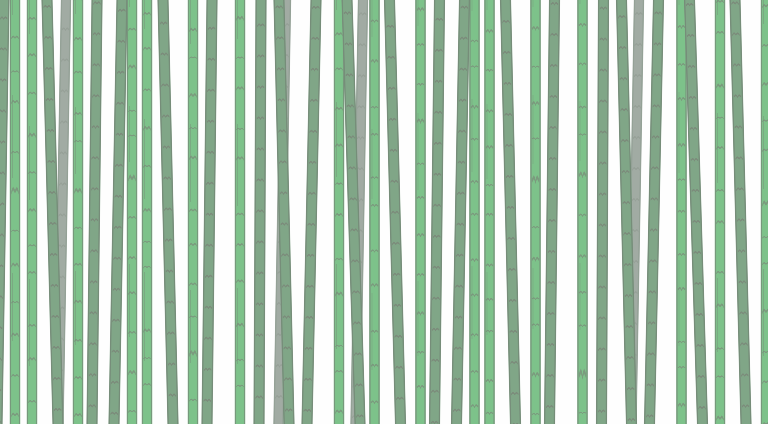
Give the GLSL for this pattern, as a Shadertoy shader.

```glsl
// Bamboo grove: upright bright canes, leaning dark canes and a few pale ones on white.

const float SPAN = 768.0;   // design units across the canvas
const vec3 PAPER  = vec3(0.995);
const vec3 BRIGHT = vec3(0.49, 0.76, 0.54);
const vec3 DARK   = vec3(0.50, 0.65, 0.53);
const vec3 PALE   = vec3(0.63, 0.67, 0.64);
const vec3 BARK   = vec3(0.46, 0.54, 0.47);
const vec3 NODE   = vec3(0.48, 0.52, 0.47);

// Cane layout within one repeat: top position, and drift from top to bottom
const float BRIGHT_X[7] = float[7](32.0, 78.0, 132.0, 147.0, 193.0, 240.0, 339.0);
const vec2 DARK_CANE[9] = vec2[9](
    vec2(47.0, 11.0), vec2(97.0, -5.0), vec2(122.0, -8.0),
    vec2(163.0, 10.0), vec2(212.0, -5.0), vec2(261.0, -2.0),
    vec2(279.0, 10.0), vec2(316.0, -9.0), vec2(347.0, 13.0));
const float PALE_X[4] = float[4](66.0, 286.0, 363.0, 639.0);

float hash(float n) {
    return fract(sin(n * 12.9898) * 43758.5);
}

// One-dimensional gradient noise
float gradientNoise(float x) {
    float i = floor(x), f = x - i;
    float a = (hash(i) * 2.0 - 1.0) * f;
    float b = (hash(i + 1.0) * 2.0 - 1.0) * (f - 1.0);
    return mix(a, b, f * f * (3.0 - 2.0 * f));
}

float cover(float d, float blur) {
    return 1.0 - smoothstep(-0.5 * blur, 0.5 * blur, d);
}

// Left edge of the k-th repeat; the gap widens slightly to the right
float repeatStart(float k) {
    return 342.5 * k + 1.5 * k * (k - 1.0);
}

// Paints one cane over base; dx is the distance across from its axis
vec3 cane(vec3 base, float dx, float y, float halfWidth, vec3 fill, float rimStrength,
          float pitch, float jitter, float seed, float blur) {
    float d = abs(dx) - halfWidth;
    if (d > blur) return base;

    // Two-humped joint marks, spaced along the cane
    float row = y / pitch + hash(seed) + jitter * gradientNoise(y / 60.0 + seed * 7.0);
    float along = (fract(row) - 0.5) * pitch;
    float hump = 1.6 * abs(sin(dx * 0.9));
    float mark = cover(abs(along - hump) - 0.9, blur) * cover(abs(dx) - 3.7, blur);
    vec3 col = mix(fill, NODE, mark * rimStrength * 0.85);

    // Broken shade line on the irregular canes
    float shade = cover(abs(dx + 2.5) - 0.4, blur) * step(0.55, fract(row * 0.23));
    col = mix(col, BARK, 0.45 * shade * step(0.1, jitter));

    // Outline
    col = mix(col, BARK, rimStrength * cover(abs(d + 0.7) - 0.7, blur));
    return mix(base, col, cover(d, blur));
}

vec3 brightCane(vec3 base, vec2 p, float x, float seed, float blur) {
    return cane(base, p.x - x, p.y, 5.3, BRIGHT, 0.75, 38.0, 0.9, seed, blur);
}

vec3 darkCane(vec3 base, vec2 p, float x, float seed, float blur) {
    return cane(base, p.x - x, p.y, 5.6, DARK, 0.9, 31.0, 0.0, seed, blur);
}

void mainImage(out vec4 fragColor, in vec2 fragCoord) {
    float unit = SPAN / iResolution.x;
    vec2 p = fragCoord * unit;
    float blur = unit * 1.1;
    float drop = 1.0 - fragCoord.y / iResolution.y;
    vec3 col = PAPER;

    // Pale canes at the back
    for (int i = 0; i < 4; i++) {
        float axis = PALE_X[i] - 7.5 * drop;
        col = cane(col, p.x - axis, p.y, 5.2, PALE, 0.3, 31.0, 0.0, float(i) + 90.0, blur);
    }

    // Upright canes, with one extra at the left border
    col = brightCane(col, p, 15.0, 5.0, blur);
    for (int k = 0; k < 3; k++) {
        for (int i = 0; i < 7; i++) {
            float x = BRIGHT_X[i] + repeatStart(float(k));
            col = brightCane(col, p, x, float(i + 10 * k) + 11.0, blur);
        }
    }

    // Leaning canes in front, with one extra at the left border
    col = darkCane(col, p, 4.0 - 7.0 * drop, 6.0, blur);
    for (int k = 0; k < 3; k++) {
        for (int i = 0; i < 9; i++) {
            float x = DARK_CANE[i].x + DARK_CANE[i].y * drop + repeatStart(float(k));
            col = darkCane(col, p, x, float(i + 10 * k) + 51.0, blur);
        }
    }

    fragColor = vec4(col, 1.0);
}
```
